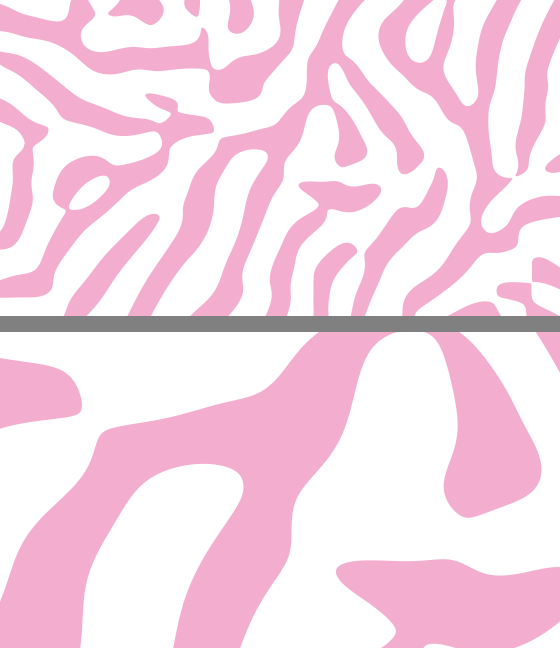
Top: the whole. Bottom: its middle third, enlarged.
This pattern is drawn by a WebGL 1 fragment shader. Its source:

```glsl
precision highp float;

uniform vec2 u_resolution;

// All lengths are fractions of the canvas height
#define PERIOD 0.168
#define CELL 0.118
#define BAND_LEVEL 0.25
#define TIP_ROUNDING 0.2
#define MAIN_ANGLE 2.25
#define ANGLE_SPREAD 1.9
#define TURN_SCALE 0.36
#define SEED 17.0
#define PINK vec3(0.95, 0.68, 0.81)
#define WHITE vec3(1.0)

const float TAU = 6.2831853;

vec3 hash3(vec2 cell) {
  vec3 q = fract((cell.xyx + SEED) * vec3(0.1031, 0.1030, 0.0973));
  q += dot(q, q.yxz + 33.33);
  return fract((q.xxy + q.yzz) * q.zyx);
}

float valueNoise(vec2 p) {
  vec2 i = floor(p);
  vec2 f = fract(p);
  f = f * f * (3.0 - 2.0 * f);
  float low = mix(hash3(i).z, hash3(i + vec2(1.0, 0.0)).z, f.x);
  float high = mix(hash3(i + vec2(0.0, 1.0)).z, hash3(i + 1.0).z, f.x);
  return mix(low, high, f.y);
}

// Unit vector across the bands, turning slowly over the canvas
vec2 bandNormal(vec2 p) {
  float turn = 2.0 * valueNoise(p / TURN_SCALE + 40.0) - 1.0;
  float angle = MAIN_ANGLE + ANGLE_SPREAD * turn;
  return vec2(cos(angle), sin(angle));
}

// Sum of scattered wave packets as a complex number
vec2 wavePackets(vec2 p) {
  vec2 home = floor(p / CELL);
  vec2 sum = vec2(0.0);
  for (int y = -2; y <= 2; y++) {
    for (int x = -2; x <= 2; x++) {
      vec2 cell = home + vec2(float(x), float(y));
      vec3 rnd = hash3(cell);
      vec2 center = (cell + rnd.xy) * CELL;
      vec2 offset = p - center;
      float falloff = max(0.0, 1.0 - dot(offset, offset) / (4.0 * CELL * CELL));
      float phase = TAU * (dot(offset, bandNormal(center)) / PERIOD + rnd.z);
      sum += falloff * falloff * falloff * vec2(cos(phase), sin(phase));
    }
  }
  return sum;
}

// Positive inside a band; dividing by the amplitude keeps widths even
float bandField(vec2 p) {
  vec2 wave = wavePackets(p);
  return wave.x / sqrt(dot(wave, wave) + TIP_ROUNDING * TIP_ROUNDING) - BAND_LEVEL;
}

void main() {
  float pixel = 1.0 / u_resolution.y;
  vec2 p = gl_FragCoord.xy * pixel;

  // Edge coverage from the change of the field over one pixel
  float field = bandField(p);
  vec2 slope = vec2(bandField(p + vec2(pixel, 0.0)),
                    bandField(p + vec2(0.0, pixel))) - field;
  float coverage = clamp(0.5 + field / max(length(slope), 0.0001), 0.0, 1.0);

  gl_FragColor = vec4(mix(WHITE, PINK, coverage), 1.0);
}
```
